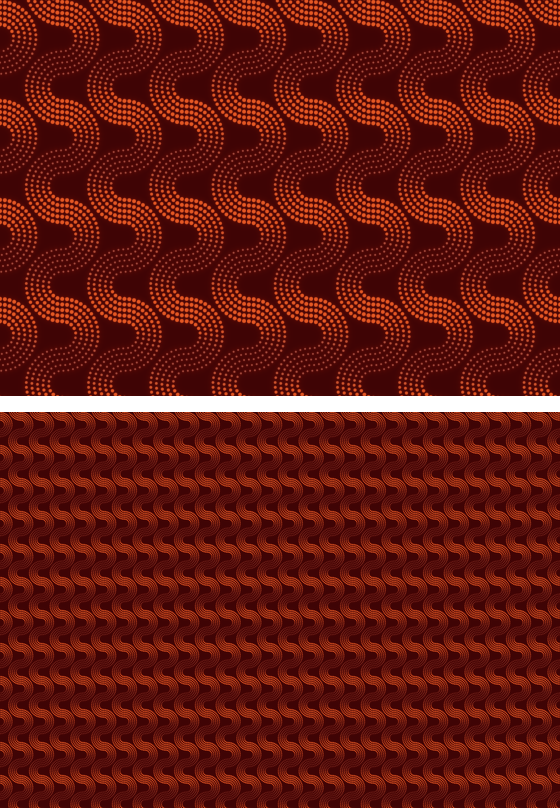
Top: one tile. Bottom: repeated 3 by 3.
Give the GLSL for this pattern, as a WebGL 2 fragment shader.

```glsl
#version 300 es
precision highp float;
// Seamless columns of winding dotted ribbons whose dots swell and shrink, orange on dark maroon.

#define COLUMNS 9.0      // ribbons across the canvas
#define ROWS 4.0         // full waves down the canvas
#define DOTS 32.0        // dots along one wave of a strand
#define STRAND_GAP 0.0566
#define DOT_MIN 0.0085
#define DOT_MAX 0.0198
#define CREST 0.868      // height of the largest dots within a wave
#define SOFTNESS 0.0085  // half width of the dot edge
#define GLOW_WIDTH 0.020

uniform vec2 u_resolution;
out vec4 outColor;

const float PI = 3.14159265;
const float BEND = 0.25;  // mean radius of a bend; one wave is 1 unit high
const vec3 MAROON = vec3(0.247, 0.016, 0.018);
const vec3 EMBER = vec3(0.325, 0.032, 0.020);
const vec3 DUSTY = vec3(0.660, 0.310, 0.260);
const vec3 ORANGE = vec3(0.900, 0.345, 0.140);

// Dots of one half-circle bend: x = signed distance, y = size weight.
// d is relative to the bend centre, x outward and y downward.
vec2 bendDots(vec2 d, bool rightBend) {
    float dist = length(d);
    float strand = clamp(round((dist - BEND) / STRAND_GAP), -2.0, 2.0);
    float radius = BEND + strand * STRAND_GAP;

    // Arc length from the crest; left bends follow the right bend of the strand.
    float start = rightBend ? 0.0 : PI * (2.0 * BEND - radius);
    float arc = start + radius * atan(max(d.x, 1e-5), -d.y);
    float spacing = 2.0 * PI * BEND / DOTS;
    float dotArc = round(arc / spacing) * spacing;

    // Size depends on the height of the dot centre.
    float lift = cos((dotArc - start) / radius);
    float weight = 0.5 + 0.5 * (rightBend ? lift : -lift);
    weight = pow(max(weight, 0.0), 1.15);
    float gap = length(vec2(dist - radius, arc - dotArc));
    return vec2(gap - mix(DOT_MIN, DOT_MAX, weight), weight);
}

void main() {
    // Square units, one wave high
    vec2 p = gl_FragCoord.xy / u_resolution.y * ROWS;
    float pixel = ROWS / u_resolution.y;
    float columnWidth = ROWS * u_resolution.x / (u_resolution.y * COLUMNS);

    // Bend to the right of the column on the left, and the reverse
    float x = mod(p.x, columnWidth);
    float down = CREST - p.y;
    vec2 rightOffset = vec2(x, fract(down - BEND + 0.5) - 0.5);
    vec2 leftOffset = vec2(columnWidth - x, fract(down + BEND + 0.5) - 0.5);
    vec2 a = bendDots(rightOffset, true);
    vec2 b = bendDots(leftOffset, false);
    vec2 nearest = a.x < b.x ? a : b;

    // Faint warmth between the dots, then the soft dots
    float glow = exp(-max(nearest.x, 0.0) / GLOW_WIDTH);
    vec3 color = mix(MAROON, EMBER, glow);
    vec3 dotColor = mix(DUSTY, ORANGE, smoothstep(0.0, 0.7, nearest.y));
    float edge = max(SOFTNESS, 0.6 * pixel);
    float cover = 1.0 - smoothstep(-edge, edge, nearest.x);
    outColor = vec4(mix(color, dotColor, cover), 1.0);
}
```
